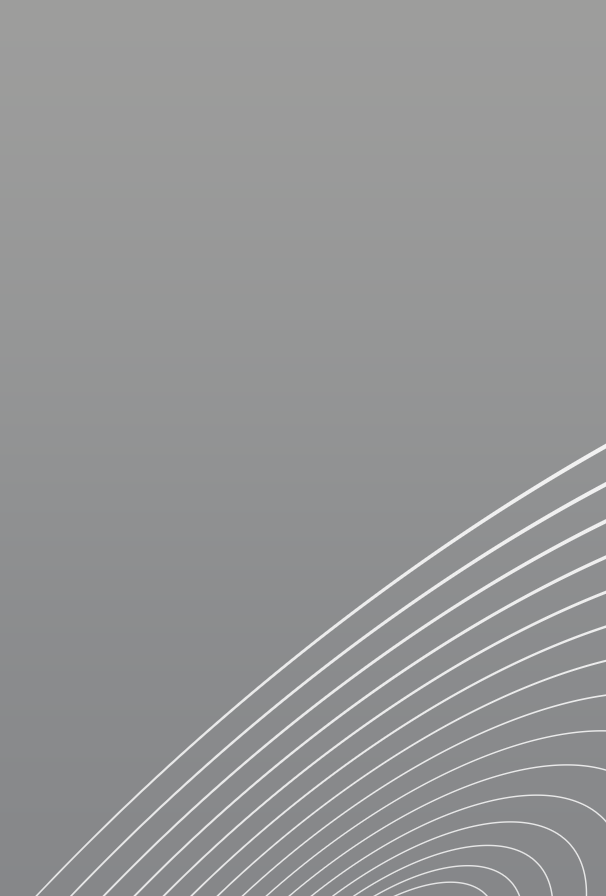
Reproduce this background procedurally as a WebGL 2 fragment shader.

```glsl
#version 300 es
precision highp float;
// Grey vertical gradient with a fan of nested, tilted white ellipse outlines at the lower right.

uniform vec2 u_resolution;
out vec4 outColor;

const float RINGS = 15.0;

// Approximate distance to ring t (0 = innermost, 1 = outermost), in canvas heights.
float ringDistance(vec2 p, float t) {
    float left = 0.4408 - t * (0.3183 + t * (0.0062 + t * 0.0757));
    float halfWidth = 0.0514 + t * (0.4143 + t * (-0.0493 + t * 0.3623));
    float lift = 0.1615 + t * (0.1508 + t * (-0.1786 + t * 0.2751));

    // Sheared ellipse that cuts the base line at left and left + 2 * halfWidth
    float v = p.x - left - halfWidth - 0.685 * p.y;
    float f = v * v + p.y * (0.65 * p.y + lift) - halfWidth * halfWidth;
    vec2 gradient = vec2(2.0 * v, 1.3 * p.y + lift - 1.37 * v);
    return abs(f) / max(length(gradient), 1e-4);
}

// Soft grey backdrop, lighter toward the top
vec3 backdrop(float y) {
    vec3 low = mix(vec3(0.522, 0.526, 0.535), vec3(0.563, 0.568, 0.572), smoothstep(-0.15, 0.65, y));
    return mix(low, vec3(0.618, 0.618, 0.615), smoothstep(0.25, 1.1, y));
}

void main() {
    vec2 p = gl_FragCoord.xy / u_resolution.y;
    float across = gl_FragCoord.x / u_resolution.x;
    float pixel = 1.0 / u_resolution.y;

    // Outer strokes swell toward the right edge
    float ink = 0.0;
    for (float i = 0.0; i < RINGS; i++) {
        float t = i / (RINGS - 1.0);
        float stroke = 0.0008 + 0.0016 * smoothstep(0.4, 1.0, t) * across;
        float cover = clamp((stroke - ringDistance(p, t)) / pixel + 0.5, 0.0, 1.0);
        ink = max(ink, cover * mix(0.85, 0.97, t * across));
    }

    vec3 color = mix(backdrop(p.y), vec3(0.96), ink);
    outColor = vec4(color, 1.0);
}
```
